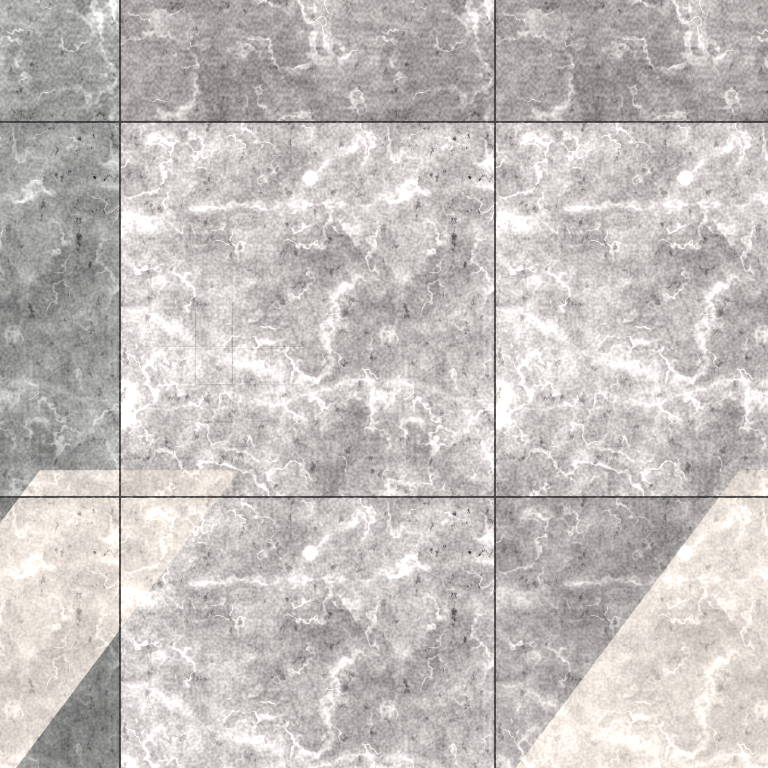
A Shadertoy shader for this texture:

```glsl
// Polished grey marble in large square tiles with thin dark joints, crossed by slanted cream light.
// Each tile repeats one slab: layered gradient noise for the stone, warped noise ridges for
// hairline veins and soft segments for the main veins; tiles differ in shade by row and column.

vec2 gradient(vec2 cell) {
    float a = 6.2832 * fract(sin(dot(cell, vec2(127.1, 311.7))) * 43758.5);
    return vec2(cos(a), sin(a));
}

float noise(vec2 p) {
    vec2 i = floor(p), f = p - i;
    vec2 w = f * f * f * (f * (f * 6.0 - 15.0) + 10.0);
    vec2 e = vec2(1.0, 0.0);
    return mix(mix(dot(gradient(i), f), dot(gradient(i + e), f - e), w.x),
               mix(dot(gradient(i + e.yx), f - e.yx), dot(gradient(i + 1.0), f - 1.0), w.x), w.y);
}

float fbm(vec2 p) {
    float sum = 0.0, amp = 0.5;
    for (int i = 0; i < 5; i++) {
        sum += amp * noise(p);
        p = mat2(1.6, 1.2, -1.2, 1.6) * p + 7.3;
        amp *= 0.62;
    }
    return sum;
}

// Soft streak along a segment, fading with distance.
float streak(vec2 p, vec2 a, vec2 b, float width) {
    vec2 ab = b - a;
    float t = clamp(dot(p - a, ab) / dot(ab, ab), 0.0, 1.0);
    return exp(-length(p - a - ab * t) / width);
}

float glow(vec2 p, vec2 center, vec2 size) {
    vec2 d = (p - center) / size;
    return exp(-dot(d, d));
}

// Brightness of the slab; p runs from its upper left corner, 0 to 1.
float slab(vec2 p, float seed) {
    vec2 s = p + seed;
    vec2 warp = vec2(fbm(s * 5.0 + 3.1), fbm(s * 5.0 + 21.7));
    float tone = 0.72 + 0.34 * fbm(s * 6.0 + warp) + 0.22 * fbm(s * 34.0) + 0.15 * noise(s * 120.0);

    // Hairline veins at three scales, broken up by a mask
    float scale = 3.5;
    for (int i = 0; i < 3; i++) {
        float ridge = abs(noise((s + 0.16 * warp) * scale + float(i) * 13.7));
        float mask = smoothstep(-0.05, 0.4, noise(s * scale * 0.9 + 41.0 + float(i)));
        tone += 0.24 * mask * (1.0 - smoothstep(0.0, 0.09, ridge));
        scale *= 1.9;
    }

    // Dark pits, denser towards the upper right
    float pits = smoothstep(0.16, 0.42, fbm(s * vec2(32.0, 24.0) + 9.0));
    tone -= pits * (0.22 + 0.35 * glow(p, vec2(0.93, 0.12), vec2(0.1, 0.2)));
    tone -= 0.28 * glow(p, vec2(0.605, 0.51), vec2(0.016));

    if (seed > 0.0) return tone + 0.15 * glow(p, vec2(0.55, 0.72), vec2(0.12, 0.15));

    // Main veins, pale clouds and a bright spot
    vec2 q = p + 0.07 * warp;
    float veins = streak(q, vec2(0.0, 0.28), vec2(0.22, 0.215), 0.022)
        + 0.8 * streak(q, vec2(0.22, 0.215), vec2(0.6, 0.225), 0.009)
        + 0.8 * streak(q, vec2(0.6, 0.225), vec2(1.0, 0.165), 0.012)
        + 0.8 * streak(q, vec2(0.0, 0.5), vec2(0.16, 0.56), 0.012)
        + 0.7 * streak(q, vec2(0.16, 0.56), vec2(0.42, 0.69), 0.008)
        + 0.7 * streak(q, vec2(0.1, 0.77), vec2(0.75, 0.69), 0.01)
        + 0.6 * streak(q, vec2(0.75, 0.69), vec2(1.0, 0.74), 0.008)
        + 0.6 * streak(q, vec2(0.7, 0.35), vec2(0.82, 0.45), 0.006)
        + 0.6 * streak(q, vec2(0.9, 0.72), vec2(0.98, 0.9), 0.012)
        + 0.6 * streak(q, vec2(0.53, 0.13), vec2(0.63, 0.04), 0.015);
    tone += veins * (0.24 + 0.4 * noise(s * 14.0));
    tone += 0.15 * glow(p, vec2(0.25, 0.66), vec2(0.24, 0.18));
    tone += 0.11 * glow(p, vec2(0.0, 0.62), vec2(0.14, 0.3));
    tone += 0.11 * glow(p, vec2(1.0, 0.72), vec2(0.12, 0.25));
    tone += 0.3 * (1.0 - smoothstep(0.014, 0.024, length(p - vec2(0.507, 0.15)) + 0.02 * warp.x));
    return tone + 0.045 * (1.0 - smoothstep(0.298, 0.302, p.y)); // paler upper strip
}

void mainImage(out vec4 fragColor, in vec2 fragCoord) {
    vec2 uv = fragCoord / iResolution.xy;
    float px = 1.0 / iResolution.y;
    vec2 grid = (uv - vec2(0.1563, 0.353)) / 0.4883;
    vec2 tile = floor(grid), p = fract(grid);
    p.y = 1.0 - p.y;
    bool leftCol = tile.x < 0.0, topRow = tile.y > 0.0, lowRow = tile.y < 0.0;
    float tone = slab(p, topRow ? 17.0 : 0.0);

    // Faint etched right angles in the middle tile
    if (tile == vec2(0.0)) {
        vec2 cell = floor(p * 10.0), f = fract(p * 10.0);
        vec2 edge = 1.0 - smoothstep(0.0, 0.045, min(f, 1.0 - f));
        float etched = dot(edge, vec2(noise(cell * 0.73 + 2.0), noise(cell * 0.73 + 8.0)));
        tone += 0.32 * etched * glow(p, vec2(0.29, 0.67), vec2(0.25, 0.2));
    }

    // Shade of each tile
    float shade = topRow ? 0.87 : 1.0;
    if (leftCol && !topRow) shade = lowRow ? 0.68 : 0.8;
    if (lowRow && !leftCol) shade = tile.x > 0.0 ? 0.83 : 0.98;
    vec3 warmth = leftCol ? vec3(1.0, 1.0, 0.995) : vec3(1.02, 0.995, 0.985);
    vec3 color = tone * shade * warmth;

    // Slanted cream light below a level edge
    float slant = uv.x - 0.752 * (uv.y - 0.388);
    float band = smoothstep(-px, px, slant - 0.052) * smoothstep(-px, px, 0.3125 - slant);
    float lit = max(band, smoothstep(-px, px, slant - 0.963)) * smoothstep(-px, px, 0.388 - uv.y);
    color = mix(color, (0.86 + 0.65 * (tone - 0.74)) * vec3(1.03, 0.99, 0.955), lit);

    // Joints with slightly chipped edges
    vec2 gap = abs(fract(grid + 0.5) - 0.5) * 0.4883;
    float joint = 1.0 - smoothstep(0.0005, 0.0007 + px, min(gap.x, gap.y) + 0.0008 * noise(uv * 180.0));
    color = mix(color, vec3(0.2, 0.19, 0.19), 0.85 * joint);
    fragColor = vec4(clamp(color, 0.0, 1.0), 1.0);
}
```
